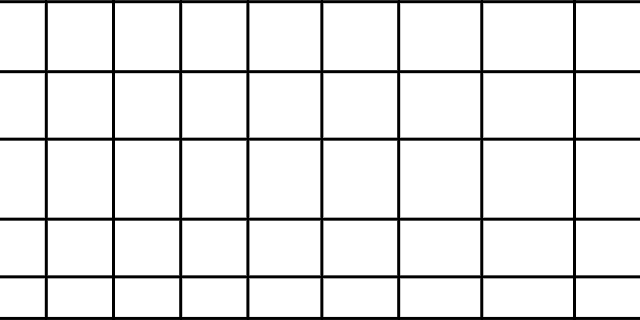
A Shadertoy shader for this pattern:

```glsl
// Black grid of unevenly spaced lines on a white ground.

#define LINE_WIDTH   0.0094   // all lengths in canvas heights
#define COLUMN_START 0.1447
#define COLUMN_STEP  0.2100
#define EVEN_COLUMNS 3.0      // columns before the spacing widens
#define ROW_PIVOT    0.5651   // row where the spacing rule changes
#define LOWER_STEP   0.2500   // first gap below the pivot
#define LOWER_RATIO  0.7210   // each lower gap shrinks by this
#define UPPER_STEP   0.2109
#define UPPER_GROWTH 0.0078   // each upper gap grows by this

const vec3 PAPER = vec3(1.0);
const vec3 INK = vec3(0.0);

// Even steps at first, then a cubic widening to the right
float columnX(float i) {
    float k = max(i - EVEN_COLUMNS, 0.0);
    float widening = k * (0.02016 + k * (-0.000815 + k * 0.001766));
    return COLUMN_START + COLUMN_STEP * i + widening;
}

// Geometric gaps below the pivot, slowly growing gaps above it
float rowY(float j) {
    if (j < 0.0) {
        float drop = (1.0 - pow(LOWER_RATIO, -j)) / (1.0 - LOWER_RATIO);
        return ROW_PIVOT - LOWER_STEP * drop;
    }
    return ROW_PIVOT + UPPER_STEP * j + 0.5 * UPPER_GROWTH * j * (j - 1.0);
}

// Antialiased coverage at a signed offset from a line centre
float lineMask(float offset, float pixel) {
    return clamp(0.5 + (0.5 * LINE_WIDTH - abs(offset)) / pixel, 0.0, 1.0);
}

void mainImage(out vec4 fragColor, in vec2 fragCoord) {
    float pixel = 1.0 / iResolution.y;
    vec2 p = fragCoord * pixel;
    float ink = 0.0;

    // Vertical lines
    for (int i = 0; i < 8; i++) {
        ink = max(ink, lineMask(p.x - columnX(float(i)), pixel));
    }

    // Horizontal lines
    for (int j = -3; j <= 2; j++) {
        ink = max(ink, lineMask(p.y - rowY(float(j)), pixel));
    }

    fragColor = vec4(mix(PAPER, INK, ink), 1.0);
}
```
